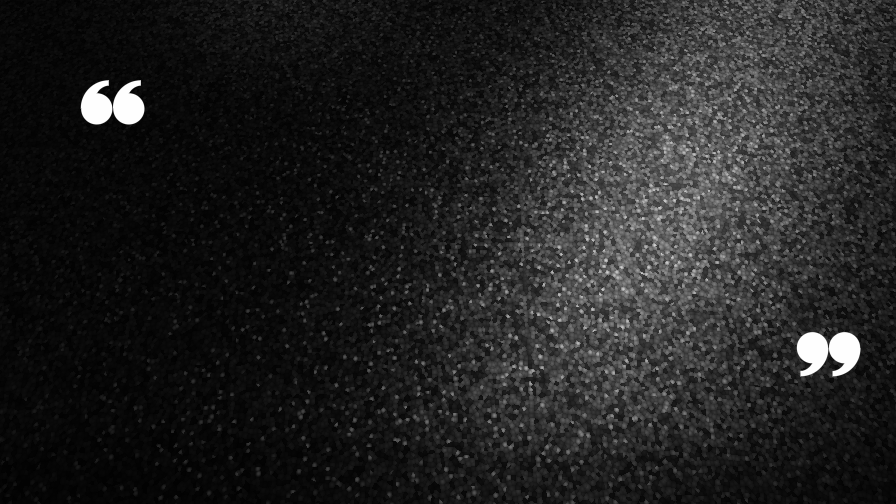
A WebGL 2 fragment shader for this background:

```glsl
#version 300 es
precision highp float;
// Dark grainy ground lit by a slanted pool of light, with two pairs of white
// comma shapes. Light is a sum of Gaussian lobes, grain is cellular noise on
// a receding plane, and each comma is a disc joined to a crescent tail.
uniform vec2 u_resolution;
out vec4 outColor;

// Lengths are in canvas heights
const float BASE_LIGHT = 0.026;
const float CORE_LIGHT = 0.235;
const float WIDE_LIGHT = 0.135;
const float BACK_LIGHT = 0.055;
const float FLECK_LIGHT = 0.24;
const float LIGHT_TILT = 1.05;             // radians from the x axis
const float HORIZON = 3.2;                 // height where the plane vanishes
const vec2 GRAIN_DENSITY = vec2(360.0, 1000.0);
const vec3 MARK_COLOR = vec3(0.995);
const float MARK_UNIT = 1.0 / 432.0;
const float MARK_SPACING = 27.5;           // in mark units
const vec2 OPEN_MARK = vec2(0.1920, 0.7840);
const vec2 CLOSE_MARK = vec2(1.6120, 0.3100);

vec3 hash3(vec2 p) {
    vec3 q = fract(p.xyx * vec3(0.1031, 0.1030, 0.0973));
    q += dot(q, q.yxz + 33.33);
    return fract((q.xxy + q.yzz) * q.zyx);
}

// Gaussian spot whose first radius lies along the given angle
float lobe(vec2 p, vec2 center, vec2 radii, float angle) {
    vec2 axis = vec2(cos(angle), sin(angle));
    vec2 d = p - center;
    vec2 q = vec2(dot(d, axis), dot(d, vec2(axis.y, -axis.x))) / radii;
    return exp(-dot(q, q));
}

// Nearest grain: x is its distance, y its random tone
vec2 nearestGrain(vec2 p) {
    vec2 cell = floor(p);
    vec2 best = vec2(9.0, 0.0);
    for (int j = -1; j <= 1; j++) {
        for (int i = -1; i <= 1; i++) {
            vec2 id = cell + vec2(i, j);
            vec3 h = hash3(id + 700.0);
            float d = length(id + h.xy - p);
            if (d < best.x) best = vec2(d, h.z);
        }
    }
    return best;
}

// Signed distance to one comma, in mark units, origin at its disc
float commaShape(vec2 p) {
    float disc = length(p) - 13.4;
    float outer = length(p - vec2(10.3, 0.5)) - 24.0;
    float inner = 12.5 - length(p - vec2(11.3, 7.5));
    float tail = max(max(outer, inner), max(p.x - 10.3, -p.y));
    return min(disc, tail);
}

// A pair of commas; facing is 1 for upright and -1 for a half turn
float commaPair(vec2 p, vec2 origin, float facing) {
    vec2 q = (p - origin) / MARK_UNIT;
    float d = 1e3;
    for (int i = 0; i < 2; i++) {
        vec2 offset = vec2(float(i) * MARK_SPACING, 0.0);
        d = min(d, commaShape((q - offset) * facing));
    }
    return d * MARK_UNIT;
}

void main() {
    vec2 p = gl_FragCoord.xy / u_resolution.y;
    p.x *= (16.0 / 9.0) * u_resolution.y / u_resolution.x;
    float pixel = 1.0 / u_resolution.y;

    // Pools of light
    float core = lobe(p, vec2(1.33, 0.62), vec2(0.50, 0.25), LIGHT_TILT);
    float wide = lobe(p, vec2(1.34, 0.52), vec2(0.75, 0.47), LIGHT_TILT);
    float back = lobe(p, vec2(0.57, 1.00), vec2(0.24, 0.13), 0.0)
               + lobe(p, vec2(1.56, 1.02), vec2(0.22, 0.10), 0.0);
    float light = BASE_LIGHT + CORE_LIGHT * core + WIDE_LIGHT * wide
                + BACK_LIGHT * back;
    light *= mix(0.65, 1.0, smoothstep(0.0, 0.22, p.y));

    // Grain on the receding plane
    float depth = 1.0 / (HORIZON - p.y);
    vec2 plane = vec2((p.x - 0.9) * depth, depth) * GRAIN_DENSITY;
    vec2 grain = nearestGrain(plane);
    float texture_ = (0.4 + 1.5 * grain.y) * (1.15 - 0.6 * grain.x);
    float shade = light * mix(texture_, 1.0, 0.4 * core);

    // Sparse bright flecks in the darker area
    float fleckArea = lobe(p, vec2(0.95, 0.36), vec2(0.75, 0.50), 0.5);
    float fleck = smoothstep(0.88, 1.0, grain.y) * smoothstep(0.8, 0.1, grain.x);
    shade += FLECK_LIGHT * fleckArea * fleck;

    // White comma pairs
    float mark = min(commaPair(p, OPEN_MARK, 1.0), commaPair(p, CLOSE_MARK, -1.0));
    float cover = smoothstep(0.7 * pixel, -0.7 * pixel, mark);
    CLOSE_MARK;
    outColor = vec4(mix(vec3(shade), MARK_COLOR, cover), 1.0);
}
```
